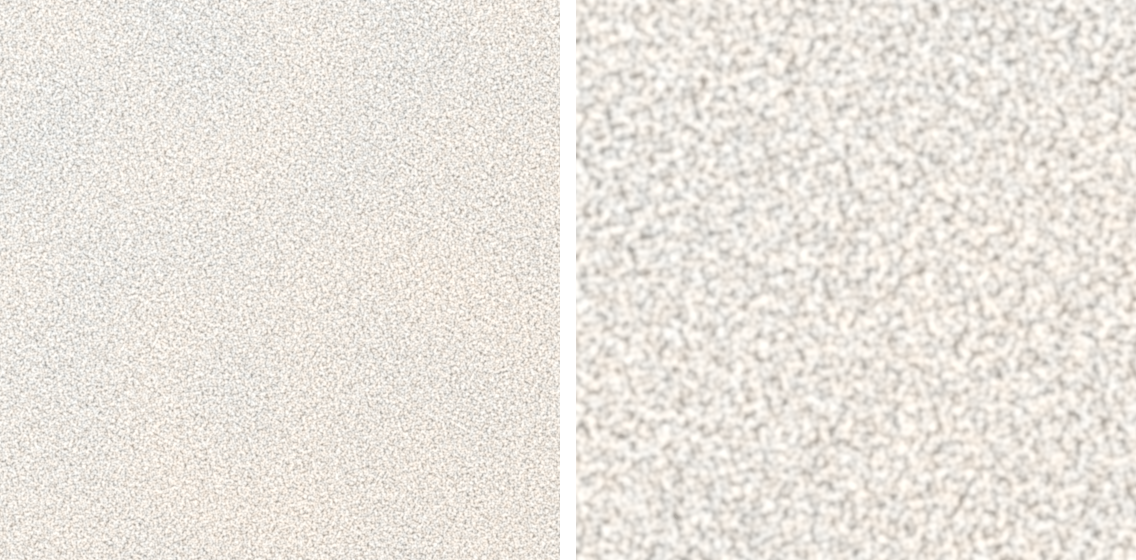
Left: the whole. Right: its middle third, enlarged.
A Shadertoy shader for this texture:

```glsl
#define COARSE_GRAIN 150.0
#define FINE_GRAIN 235.0
#define CLUMP_SCALE 42.0
#define PATCH_SCALE 5.0
#define MID_TONE 0.902
#define CONTRAST 0.056
#define SHADOW_BIAS 0.006
#define WARMTH vec3(0.019, 0.0, -0.027)
#define BEIGE vec3(0.010, -0.003, -0.014)

float hash(vec2 cell) {
    uvec2 q = uvec2(ivec2(cell) + 4096) * uvec2(1597334673u, 3812015801u);
    uint n = (q.x ^ q.y) * 1597334673u;
    n = (n ^ (n >> 15)) * 2246822519u;
    n ^= n >> 13;
    return float(n >> 8) / 16777216.0;
}

// Slope of a random unit gradient at one lattice corner
float corner(vec2 cell, vec2 offset) {
    float angle = 6.2831853 * hash(cell);
    return dot(vec2(cos(angle), sin(angle)), offset);
}

// Gradient noise scaled to roughly unit deviation
float noise(vec2 p) {
    vec2 i = floor(p), f = p - i;
    vec2 w = f * f * f * (f * (f * 6.0 - 15.0) + 10.0);
    vec2 e = vec2(1.0, 0.0);
    float low = mix(corner(i, f), corner(i + e, f - e), w.x);
    float high = mix(corner(i + e.yx, f - e.yx), corner(i + 1.0, f - 1.0), w.x);
    return mix(low, high, w.y) / 0.215;
}

vec2 turn(vec2 p, float angle) {
    float c = cos(angle), s = sin(angle);
    return vec2(c * p.x - s * p.y, s * p.x + c * p.y);
}

void mainImage(out vec4 fragColor, in vec2 fragCoord) {
    vec2 uv = fragCoord / iResolution.y;

    // Bright tufts and short dark crevices
    float coarse = noise(turn(uv, 0.5) * COARSE_GRAIN);
    float fine = noise(turn(uv, 1.3) * FINE_GRAIN + 31.0);
    float clump = noise(turn(uv, 0.9) * CLUMP_SCALE + 57.0);
    float drift = noise(uv * PATCH_SCALE + 11.0);
    float grain = 0.70 * coarse + 0.69 * fine + 0.14 * clump + 0.06 * drift;

    // Slight shade towards the lower right
    float slant = uv.x - uv.y;
    grain -= 0.12 * slant;
    grain = clamp(grain, -3.2, 3.2);
    float tone = MID_TONE + CONTRAST * grain - SHADOW_BIAS * grain * grain;

    // Beige patches along the diagonal, with a little tint per tuft
    float patches = smoothstep(-0.7, 0.6, slant) + 0.25 * drift;
    float tuftTint = noise(turn(uv, 2.1) * CLUMP_SCALE * 2.0 + 83.0);
    float beige = patches - 0.5 + 0.4 * tuftTint;
    vec3 color = vec3(tone) + WARMTH + BEIGE * beige;

    fragColor = vec4(clamp(color, 0.0, 1.0), 1.0);
}
```
